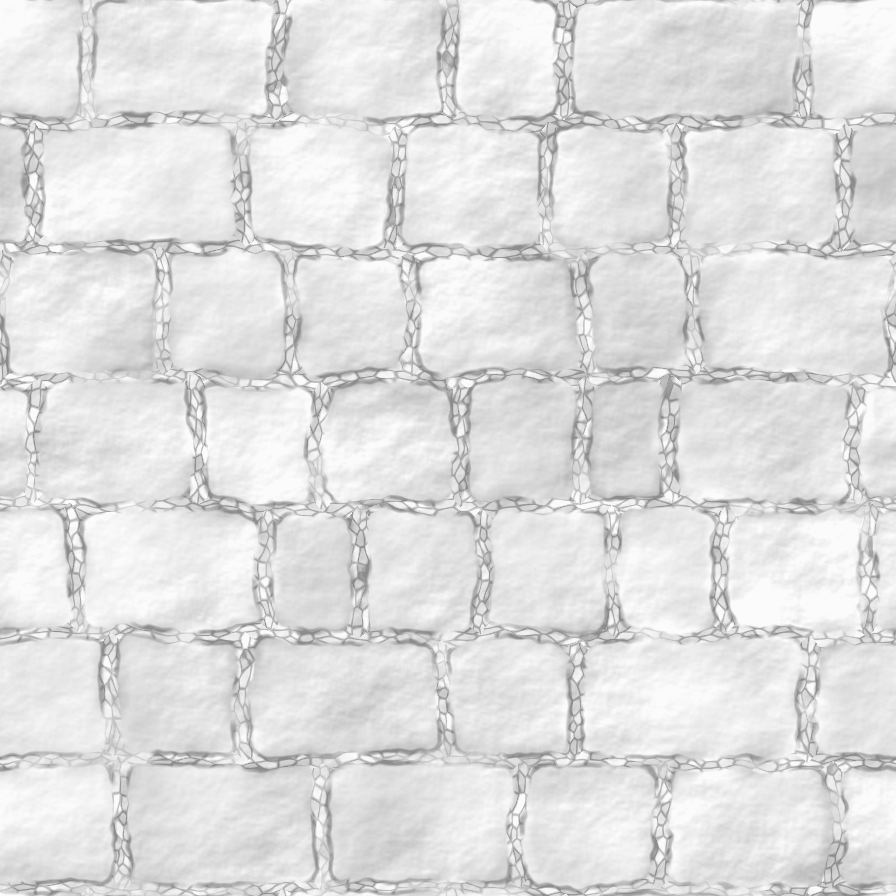
Reproduce this texture procedurally as a Shadertoy shader.

```glsl
// Whitewashed stone wall: seven courses of rough blocks of uneven width.
// Hashed joints place the blocks, a rounded-box distance shapes them, fbm relief
// roughens their faces, and stretched cellular flakes fill the mortar. It tiles.

// Block count and joint offset of each course, from the bottom up
const vec2 COURSES[7] = vec2[7](vec2(5, -.04), vec2(5, .39), vec2(7, -.1),
    vec2(7, .38), vec2(6, .84), vec2(6, .5), vec2(5, .29));

float hash(vec2 p) {
    vec3 q = fract(p.xyx * vec3(.1031, .1030, .0973));
    q += dot(q, q.yzx + 33.33);
    return fract((q.x + q.y) * q.z);
}

// Value noise with n lattice cells across the canvas
float noise(vec2 uv, vec2 n) {
    vec2 p = uv * n, i = floor(p), f = fract(p);
    f = f * f * (3. - 2. * f);
    vec2 a = mod(i, n), b = mod(i + 1., n);
    return mix(mix(hash(a), hash(vec2(b.x, a.y)), f.x),
               mix(hash(vec2(a.x, b.y)), hash(b), f.x), f.y);
}

float fbm(vec2 uv, vec2 n, int octaves) {
    float sum = 0., amp = .5;
    for (int k = 0; k < octaves; k++) {
        sum += amp * noise(uv + .137 * float(k), n);
        n *= 2.;
        amp *= .5;
    }
    return sum;
}

// Cellular flakes: x is the gap to the nearest border, y a tone per flake
vec2 flakes(vec2 uv, vec2 n) {
    vec2 p = uv * n, cell = floor(p);
    float near = 9., second = 9., tone = 0.;
    for (int y = -1; y <= 1; y++)
    for (int x = -1; x <= 1; x++) {
        vec2 c = cell + vec2(x, y), w = mod(c, n);
        float d = length(c + vec2(hash(w + 11.), hash(w + 47.)) - p);
        if (d < near) { second = near; near = d; tone = hash(w + 83.); }
        else second = min(second, d);
    }
    return vec2(second - near, tone);
}

// Position of a vertical joint, in mean block widths
float joint(float i, float course) {
    vec2 c = COURSES[int(course)];
    return i + c.y + .62 * (hash(vec2(mod(i, c.x) + 3., course + 21.)) - .5);
}

// Signed distance to the block around p; gives its id and local position
float block(vec2 p, out vec2 id, out vec2 local, out vec2 halfSize) {
    float row = floor(p.y * 7.), course = mod(row, 7.);
    float count = COURSES[int(course)].x, s = p.x * count;
    float i = floor(s - COURSES[int(course)].y);
    if (s < joint(i, course)) i -= 1.;
    else if (s > joint(i + 1., course)) i += 1.;
    float left = joint(i, course) / count, right = joint(i + 1., course) / count;
    id = vec2(mod(i, count), course);
    local = p - vec2((left + right) * .5, (row + .5) / 7.);
    halfSize = vec2((right - left) * .5, .5 / 7.);
    vec2 q = abs(local) - halfSize + vec2(.0085, .0065) + .016;
    return length(max(q, 0.)) + min(max(q.x, q.y), 0.) - .016;
}

void mainImage(out vec4 fragColor, in vec2 fragCoord) {
    vec2 uv = fragCoord / iResolution.xy;
    float pixel = 1. / iResolution.y;

    // Wobble the outlines at a broad and a fine scale
    vec2 warp = vec2(fbm(uv, vec2(14), 4), fbm(uv + .43, vec2(14), 4)) - .47;
    vec2 fine = vec2(noise(uv, vec2(90)), noise(uv + .31, vec2(90))) - .5;
    vec2 id, local, halfSize;
    float d = block(uv - vec2(0, .006) + warp * .022 + fine * .004, id, local, halfSize);

    // Stone face: own tone, blotches and chiselled relief lit from the upper left
    vec2 light = vec2(-.0014, .0018);
    float relief = fbm(uv - light, vec2(13, 17), 6) - fbm(uv + light, vec2(13, 17), 6);
    float blotch = fbm(uv + .17 * hash(id), vec2(9), 5) - .48;
    float roughness = mix(.5, 1.15, noise(uv + .6, vec2(11)));
    float stone = .914 + .065 * (hash(id + 5.) - .5) + .2 * blotch + relief * roughness;

    // Soft shade towards the foot, grey grime and pale wear along the rim
    float rim = smoothstep(-.016, 0., d);
    float foot = smoothstep(.4, 1., -local.y / halfSize.y);
    stone -= .06 * foot * noise(uv + .2, vec2(16));
    stone += rim * .2 * (noise(uv + .7, vec2(24)) - .55);

    // Mortar: pale flakes stretched along the joint, with dark crevices
    vec2 edge = halfSize - abs(local);
    vec2 flake = flakes(uv + warp * .02, edge.y < edge.x ? vec2(52, 120) : vec2(120, 62));
    float crevice = 1. - smoothstep(.02, .32, flake.x);
    float mortar = mix(.8, 1., flake.y) - .24 * crevice + relief * .8;
    mortar = mix(mortar, .9 + relief, .6 * smoothstep(.5, .8, noise(uv + .9, vec2(19))));

    // Blend, then draw the broken dark line where stone meets mortar
    float cover = smoothstep(-.0015 - pixel, .0015 + pixel, d);
    float tone = mix(stone, mortar, cover);
    float crack = 1. - smoothstep(.0008, .003 + pixel, abs(d));
    tone -= .24 * crack * smoothstep(.35, .75, noise(uv + .5, vec2(38)));

    fragColor = vec4(vec3(clamp(tone, .55, .985)), 1);
}
```
